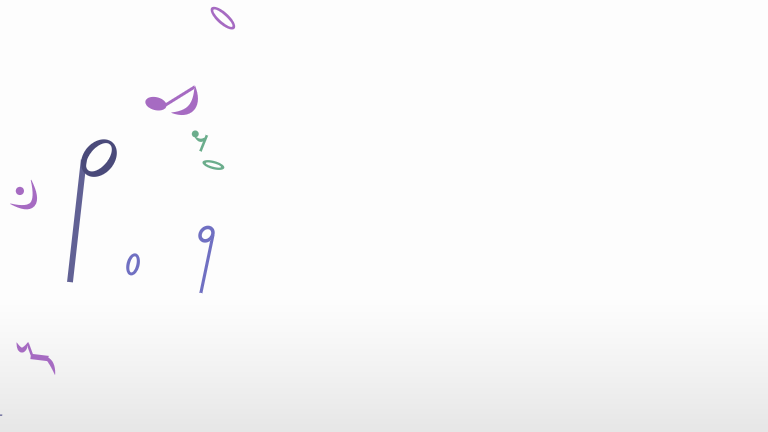
This background is drawn by a Shadertoy shader. Its source:

```glsl
// Scattered coloured music symbols on a white backdrop that greys toward the floor.

const vec3 PURPLE = vec3(0.65, 0.42, 0.76);
const vec3 NAVY   = vec3(0.29, 0.29, 0.48);
const vec3 SLATE  = vec3(0.38, 0.38, 0.58);
const vec3 BLUE   = vec3(0.44, 0.44, 0.76);
const vec3 GREEN  = vec3(0.42, 0.68, 0.55);

// Approximate signed distance to an ellipse rotated by an angle in degrees.
float ellipse(vec2 p, vec2 centre, vec2 radii, float degrees_) {
    float a = radians(degrees_);
    vec2 d = p - centre;
    vec2 q = vec2(cos(a) * d.x + sin(a) * d.y, cos(a) * d.y - sin(a) * d.x) + 1e-4;
    float k = length(q / radii);
    return k * (k - 1.0) / length(q / (radii * radii));
}

// Ellipse with an elliptical hole.
float ring(vec2 p, vec2 centre, vec2 outer, vec2 inner, float angle) {
    return max(ellipse(p, centre, outer, angle), -ellipse(p, centre, inner, angle));
}

// Straight bar with square ends.
float bar(vec2 p, vec2 a, vec2 b, float halfWidth) {
    vec2 axis = normalize(b - a);
    vec2 d = p - 0.5 * (a + b);
    vec2 q = abs(vec2(dot(d, axis), axis.x * d.y - axis.y * d.x))
           - vec2(0.5 * distance(a, b), halfWidth);
    return length(max(q, 0.0)) + min(max(q.x, q.y), 0.0);
}

// Quadratic curve, thickest in the middle and pointed at both ends.
float swoosh(vec2 p, vec2 a, vec2 control, vec2 b, float halfWidth) {
    const int STEPS = 16;
    float d = 1e3;
    vec2 previous = a;
    for (int i = 1; i <= STEPS; i++) {
        float t = float(i) / float(STEPS);
        vec2 next = mix(mix(a, control, t), mix(control, b, t), t);
        vec2 edge = next - previous;
        float h = clamp(dot(p - previous, edge) / dot(edge, edge), 0.0, 1.0);
        float along = t - (1.0 - h) / float(STEPS);
        float width = 0.08 + halfWidth * 4.0 * along * (1.0 - along);
        d = min(d, length(p - previous - edge * h) - width);
        previous = next;
    }
    return d;
}

// Blend a shape over the colour with an edge one pixel wide.
vec3 paint(vec3 under, vec3 ink, float d, float pixel) {
    return mix(under, ink, clamp(0.5 - d / pixel, 0.0, 1.0));
}

float eighthNote(vec2 p) {
    float d = ellipse(p, vec2(36.1, 76.0), vec2(2.5, 1.5), -14.0);
    d = min(d, bar(p, vec2(37.7, 75.3), vec2(45.1, 79.9), 0.35));
    return min(d, swoosh(p, vec2(45.1, 80.1), vec2(46.2, 73.2), vec2(39.8, 73.9), 0.75));
}

float fermata(vec2 p) {
    float dot_ = length(p - vec2(4.6, 55.8)) - 0.95;
    return min(dot_, swoosh(p, vec2(7.2, 58.3), vec2(10.2, 49.9), vec2(2.5, 52.8), 0.55));
}

float quarterRest(vec2 p) {
    float d = swoosh(p, vec2(3.9, 20.6), vec2(5.0, 17.3), vec2(6.5, 20.7), 0.5);
    d = min(d, bar(p, vec2(6.4, 20.5), vec2(7.5, 17.5), 0.3));
    d = min(d, bar(p, vec2(7.1, 17.5), vec2(11.2, 17.0), 0.62));
    return min(d, swoosh(p, vec2(10.2, 17.3), vec2(12.0, 16.8), vec2(12.7, 13.4), 0.4));
}

float eighthRest(vec2 p) {
    float d = length(p - vec2(45.2, 69.0)) - 0.8;
    d = min(d, swoosh(p, vec2(45.1, 68.4), vec2(46.6, 66.6), vec2(47.9, 68.5), 0.3));
    return min(d, bar(p, vec2(47.9, 68.7), vec2(46.4, 65.0), 0.3));
}

void mainImage(out vec4 fragColor, in vec2 fragCoord) {
    // Both axes are in percent of the canvas height.
    vec2 p = fragCoord / iResolution.y * 100.0;
    float pixel = 100.0 / iResolution.y;

    // Backdrop
    float floorShade = pow(clamp(1.0 - p.y / 31.0, 0.0, 1.0), 1.15);
    vec3 colour = vec3(mix(0.993, 0.902, floorShade));

    // Purple symbols
    float purple = ring(p, vec2(51.6, 95.8), vec2(3.6, 1.4), vec2(2.9, 0.75), -42.0);
    purple = min(purple, min(eighthNote(p), min(fermata(p), quarterRest(p))));
    colour = paint(colour, PURPLE, purple, pixel);

    // Large half note
    float stem = bar(p, vec2(19.4, 63.0), vec2(16.2, 34.7), 0.68);
    float head = max(ellipse(p, vec2(22.9, 63.4), vec2(4.8, 3.6), 50.0),
                    -ellipse(p, vec2(22.9, 63.6), vec2(3.9, 2.1), 50.0));
    colour = paint(colour, SLATE, stem, pixel);
    colour = paint(colour, NAVY, head, pixel);

    // Blue whole note and half note
    float blue = ring(p, vec2(30.8, 38.8), vec2(2.6, 1.5), vec2(1.9, 0.75), 76.0);
    blue = min(blue, ring(p, vec2(47.8, 45.8), vec2(2.1, 1.75), vec2(1.25, 0.95), 50.0));
    blue = min(blue, bar(p, vec2(49.3, 45.6), vec2(46.5, 32.2), 0.36));
    colour = paint(colour, BLUE, blue, pixel);

    // Green rest and whole note
    float green = ring(p, vec2(49.4, 61.8), vec2(2.6, 0.95), vec2(1.8, 0.4), -15.0);
    colour = paint(colour, GREEN, min(green, eighthRest(p)), pixel);

    // Small dash at the left edge
    colour = paint(colour, SLATE, bar(p, vec2(-0.5, 3.9), vec2(0.5, 3.9), 0.15), pixel);

    fragColor = vec4(colour, 1.0);
}
```
